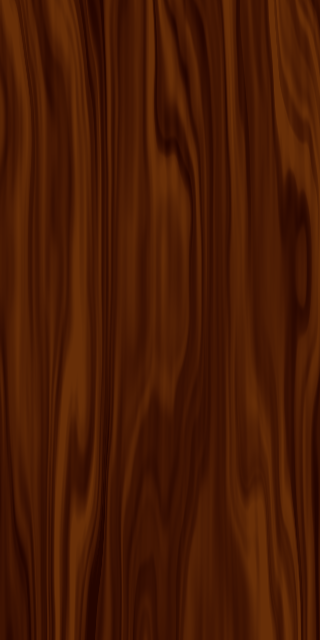
Reproduce this texture procedurally as a Shadertoy shader.

```glsl
const vec3 DARK_WOOD  = vec3(0.145, 0.018, 0.000);
const vec3 MID_WOOD   = vec3(0.268, 0.089, 0.010);
const vec3 LIGHT_WOOD = vec3(0.405, 0.182, 0.028);

const vec2 SWELL_SCALE  = vec2(5.5, 0.65);  // large bends that close into arches
const vec2 WOBBLE_SCALE = vec2(13.0, 1.6);  // smaller kinks of the grain
const vec2 FIBRE_SCALE  = vec2(62.0, 1.3);
const vec2 SHADE_SCALE  = vec2(9.0, 0.6);
const float TRUNK_SLOPE = 3.2;
const float SWELL  = 0.95;
const float WOBBLE = 0.24;
const float RING_FREQ = 12.0;
const float RING_CONTRAST  = 1.15;
const float FIBRE_CONTRAST = 0.42;
const float SHADE_CONTRAST = 0.20;
const float VEIN_DEPTH = 0.30;
const float BASE_TONE  = 0.57;

float hash(vec2 cell) {
    return fract(sin(dot(cell, vec2(127.1, 311.7))) * 43758.5453);
}

float noise(vec2 p) {
    vec2 cell = floor(p);
    vec2 f = fract(p);
    f = f * f * f * (f * (f * 6.0 - 15.0) + 10.0);
    float low  = mix(hash(cell), hash(cell + vec2(1, 0)), f.x);
    float high = mix(hash(cell + vec2(0, 1)), hash(cell + vec2(1, 1)), f.x);
    return mix(low, high, f.y);
}

// Depth within the trunk; its contours are the growth rings
float ringDepth(vec2 p) {
    float depth = TRUNK_SLOPE * p.x;
    depth += SWELL * noise(p * SWELL_SCALE + vec2(3.7, 8.2));
    depth += WOBBLE * noise(p * WOBBLE_SCALE + vec2(21.3, 5.1));
    depth += 0.05 * noise(p * WOBBLE_SCALE * 2.7);
    return depth;
}

// One octave of rings, fading to its mean where it gets too fine to draw
float ringLayer(float depth, float freq, float row) {
    float x = depth * freq;
    float fade = 1.0 - smoothstep(0.6, 1.5, fwidth(x));
    return (noise(vec2(x, row)) - 0.5) * fade;
}

void mainImage(out vec4 fragColor, in vec2 fragCoord) {
    vec2 p = fragCoord / iResolution.x;
    float depth = ringDepth(p);

    // Growth rings, slowly changing along the trunk
    float drift = p.y * 0.5;
    float rings = 0.58 * ringLayer(depth, RING_FREQ, 4.0 + drift)
                + 0.42 * ringLayer(depth, RING_FREQ * 2.2, 17.0 + drift);

    // Narrow dark veins along the rings
    float vein = smoothstep(0.15, 0.42, ringLayer(depth, RING_FREQ * 1.4, 31.0 + drift));

    // Long fibres and broad shading
    vec2 along = p * FIBRE_SCALE + vec2(depth * 4.0, 0.0);
    float fibre = 0.65 * noise(along) + 0.35 * noise(along * 1.8 + 9.3) - 0.5;
    float shade = noise(p * SHADE_SCALE + vec2(12.4, 40.6)) - 0.5;

    float tone = BASE_TONE + RING_CONTRAST * rings + FIBRE_CONTRAST * fibre
               + SHADE_CONTRAST * shade - VEIN_DEPTH * vein;
    tone = clamp(tone, 0.0, 1.0);

    vec3 color = mix(DARK_WOOD, MID_WOOD, min(tone * 2.0, 1.0));
    color = mix(color, LIGHT_WOOD, max(tone * 2.0 - 1.0, 0.0));
    fragColor = vec4(color, 1.0);
}
```
